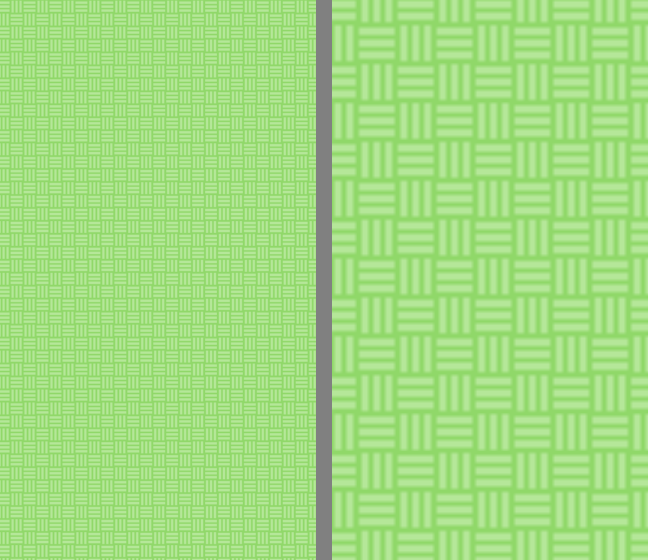
Left: the whole. Right: its middle third, enlarged.
Reproduce this pattern procedurally as a Shadertoy shader.

```glsl
// Green basket weave: checkered tiles of three pale bars, alternately upright and level.

// Antialiased coverage of a centred band
float band(float x, float halfWidth, float pixel) {
    return clamp(0.5 + (halfWidth - abs(x)) / pixel, 0.0, 1.0);
}

void mainImage(out vec4 fragColor, in vec2 fragCoord) {
    // Square tiles, counted across the canvas width
    float tilesAcross = 24.38;
    float pixel = tilesAcross / iResolution.x;
    vec2 p = (fragCoord - 0.5 * iResolution.xy) * pixel + 0.41;
    vec2 cell = floor(p);
    vec2 q = p - cell - 0.5;

    // Every other tile lies level, with slightly wider bars
    bool level = mod(cell.x + cell.y, 2.0) > 0.5;
    if (level) q = q.yx;
    float halfWidth = level ? 0.096 : 0.088;

    // Three parallel bars, with a narrow gap at their ends
    float softness = max(0.1, pixel);
    float bar = clamp(round(q.x / 0.305), -1.0, 1.0);
    float strip = band(q.x - bar * 0.305, halfWidth, softness);
    strip *= band(q.y, 0.46, softness);

    vec3 ground = vec3(0.563, 0.846, 0.41);
    vec3 straw = vec3(0.71, 0.905, 0.6);
    fragColor = vec4(mix(ground, straw, strip), 1.0);
}
```
